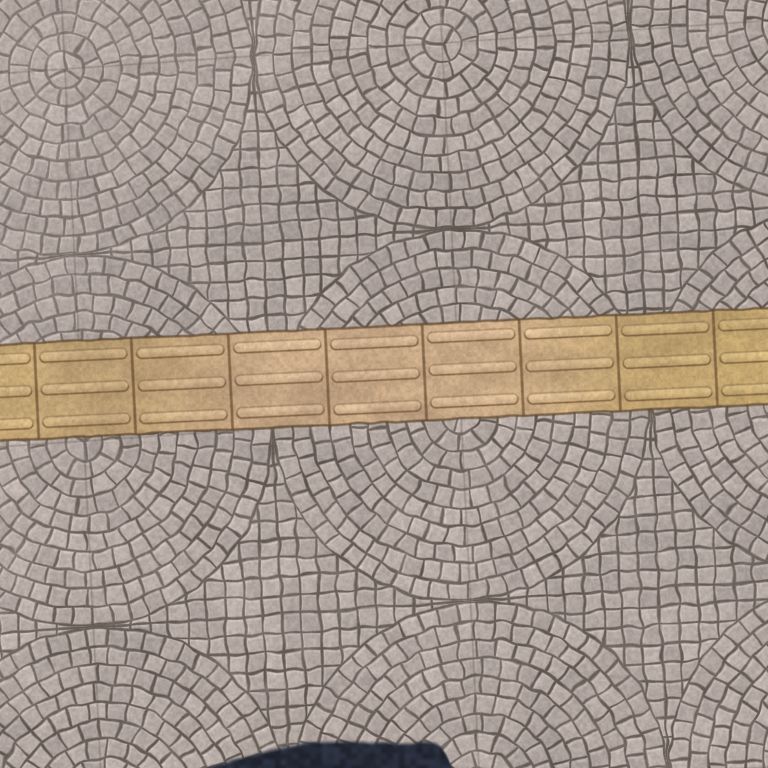
Reproduce this texture procedurally as a WebGL 1 fragment shader.

```glsl
precision highp float;
// Courtyard paving: a sheared lattice of ringed stone circles set in a square grid,
// crossed by a raised ochre guide strip. Joints come from distance formulas, embossed
// by a second shifted sample; value noise bends the joints and grains the stone.
uniform vec2 u_resolution;

const vec2 LATTICE_ORIGIN = vec2(0.5755, 0.9440);
const vec2 LATTICE_RIGHT = vec2(0.4909, 0.0339);
const vec2 LATTICE_UP = vec2(-0.0247, 0.4844);
const float CIRCLE_RADIUS = 0.496;
const float RINGS = 10.0;
const float GRID = 20.0;
const float CELL_SIZE = 0.49;
const float JOINT_HALF = 0.0017;
const vec2 EMBOSS = vec2(-0.0022, 0.0030);
const vec2 STRIP_ORIGIN = vec2(0.0475, 0.4912);
const float STRIP_SLOPE = 0.0475;
const float STRIP_HALF = 0.0624;
const float TILE = 0.1264;
const float BAR_STEP = 0.0424;
const float BAR_HALF_LENGTH = 0.0500;
const float BAR_RADIUS = 0.0068;
const vec3 STONE = vec3(0.695, 0.650, 0.628);
const vec3 JOINT = vec3(0.345, 0.310, 0.285);
const vec3 OCHRE = vec3(0.765, 0.645, 0.515);
const vec3 YELLOW = vec3(0.755, 0.640, 0.425);
const vec3 GROOVE = vec3(0.47, 0.36, 0.24);
const vec3 SHADOW = vec3(0.14, 0.16, 0.21);
const float TAU = 6.2831853;

float hash(vec2 p) {
  vec3 h = fract(p.xyx * 0.1031);
  h += dot(h, h.yzx + 33.33);
  return fract((h.x + h.y) * h.z);
}

float noise(vec2 p) {
  vec2 i = floor(p), f = fract(p);
  f = f * f * (3.0 - 2.0 * f);
  return mix(mix(hash(i), hash(i + vec2(1.0, 0.0)), f.x),
             mix(hash(i + vec2(0.0, 1.0)), hash(i + vec2(1.0, 1.0)), f.x), f.y);
}

// Soft line mask for distance d
float line(float d, float halfWidth) {
  float aa = 0.0006 + 0.6 / u_resolution.y;
  return 1.0 - smoothstep(halfWidth - aa, halfWidth + aa, d);
}

float edgeDistance(float x) {
  return 0.5 - abs(fract(x) - 0.5);
}

vec2 latticeCoord(vec2 p) {
  vec2 d = p - LATTICE_ORIGIN;
  float det = LATTICE_RIGHT.x * LATTICE_UP.y - LATTICE_RIGHT.y * LATTICE_UP.x;
  return vec2(d.x * LATTICE_UP.y - d.y * LATTICE_UP.x,
              d.y * LATTICE_RIGHT.x - d.x * LATTICE_RIGHT.y) / det;
}

// x: distance to the nearest joint, y: random value per stone
vec2 paving(vec2 p) {
  vec2 c = latticeCoord(p);
  vec2 id = floor(c + 0.5);
  vec2 q = c - id;
  float r = length(q) + 0.0001;
  float d = abs(r - CIRCLE_RADIUS);
  vec2 stone = floor(q * GRID);
  if (r < CIRCLE_RADIUS) {
    float ringWidth = CIRCLE_RADIUS / RINGS;
    float ring = floor(r / ringWidth);
    float count = floor(TAU * (ring + 0.5));
    float turn = atan(q.y, q.x + 0.00001) / TAU * count + hash(vec2(ring, 7.0) + id);
    stone = vec2(mod(floor(turn), count), ring + 40.0);
    d = min(edgeDistance(r / ringWidth) * ringWidth, edgeDistance(turn) * TAU * r / count);
  } else {
    vec2 g = q * GRID;
    d = min(d, min(edgeDistance(g.x), edgeDistance(g.y)) / GRID);
  }
  return vec2(d * CELL_SIZE, hash(stone + id * 61.0));
}

vec3 pavingColor(vec2 p) {
  vec2 bend = vec2(noise(p * 55.0), noise(p * 55.0 + 31.0)) - 0.5;
  vec2 w = p + bend * 0.0055;
  vec2 s = paving(w);
  float width = JOINT_HALF * (0.65 + 0.7 * noise(p * 70.0 + 11.0));
  float joint = line(s.x, width);
  float lit = line(paving(w + EMBOSS).x, width) * (1.0 - joint);
  float worn = mix(0.62, 0.95, smoothstep(0.05, 0.50, p.x + 0.5 * (1.0 - p.y) - 0.1));
  vec3 col = STONE * (0.95 + 0.10 * s.y) + 0.055 * lit;
  col = mix(col, JOINT, joint * worn * (0.70 + 0.30 * noise(p * 40.0)));
  // Slab seams along the half-cell lines
  vec2 c = latticeCoord(p) * 2.0;
  float seam = line(min(edgeDistance(c.x), edgeDistance(c.y)) * 0.5 * CELL_SIZE, 0.0012);
  return mix(col, JOINT * 1.15, seam * 0.35);
}

vec3 stripColor(vec2 s, vec2 p) {
  float tile = floor(s.x / TILE);
  float x = (fract(s.x / TILE) - 0.5) * TILE;
  float outer = smoothstep(0.12, 0.40, abs(p.x - 0.48));
  vec3 col = mix(OCHRE, YELLOW, outer * (0.55 + 0.45 * hash(vec2(tile + 9.0, 3.0))));
  col *= 0.93 + 0.12 * noise(p * vec2(22.0, 45.0));
  // Three rounded bars per tile
  float y = s.y - 0.0012 - 0.004 * (hash(vec2(tile + 20.0, 5.0)) - 0.5);
  float bar = y - BAR_STEP * clamp(floor(y / BAR_STEP + 0.5), -1.0, 1.0);
  float d = length(vec2(max(abs(x) - BAR_HALF_LENGTH, 0.0), bar)) - BAR_RADIUS;
  col += 0.075 * line(d, 0.0) * smoothstep(-0.006, 0.004, bar);
  col = mix(col, GROOVE, line(abs(d), 0.0011) * mix(0.85, 0.42, smoothstep(-0.004, 0.004, bar)));
  float seam = line(0.5 * TILE - abs(x), 0.0018);
  return mix(col, GROOVE * 0.95, seam * 0.8);
}

void main() {
  vec2 p = gl_FragCoord.xy / u_resolution;
  vec3 col = pavingColor(p);
  // Guide strip with dark borders
  vec2 along = normalize(vec2(1.0, STRIP_SLOPE));
  vec2 rel = p - STRIP_ORIGIN;
  vec2 s = vec2(dot(rel, along), dot(rel, vec2(-along.y, along.x)));
  float edge = abs(s.y) - STRIP_HALF + 0.002 * (noise(p * 60.0) - 0.5);
  col = mix(col, stripColor(s, p), line(edge, 0.0));
  col = mix(col, GROOVE * 0.8, line(abs(edge), 0.0016) * 0.75);
  // Grain and broad stains
  col *= 1.0 + 0.10 * (noise(p * 210.0) - 0.5) + 0.08 * (noise(p * 420.0 + 5.0) - 0.5);
  col *= 1.0 + 0.07 * (noise(p * 7.0) - 0.5);
  // Dark shape along the bottom edge
  float top = 0.040 * smoothstep(0.21, 0.42, p.x) * (1.0 - smoothstep(0.565, 0.60, p.x));
  top += 0.005 * (noise(p * 60.0) - 0.5) - 0.007;
  float dark = 1.0 - smoothstep(top - 0.004, top + 0.004, p.y);
  col = mix(col, SHADOW * (0.8 + 0.5 * noise(p * 130.0)), dark);
  gl_FragColor = vec4(col, 1.0);
}
```
